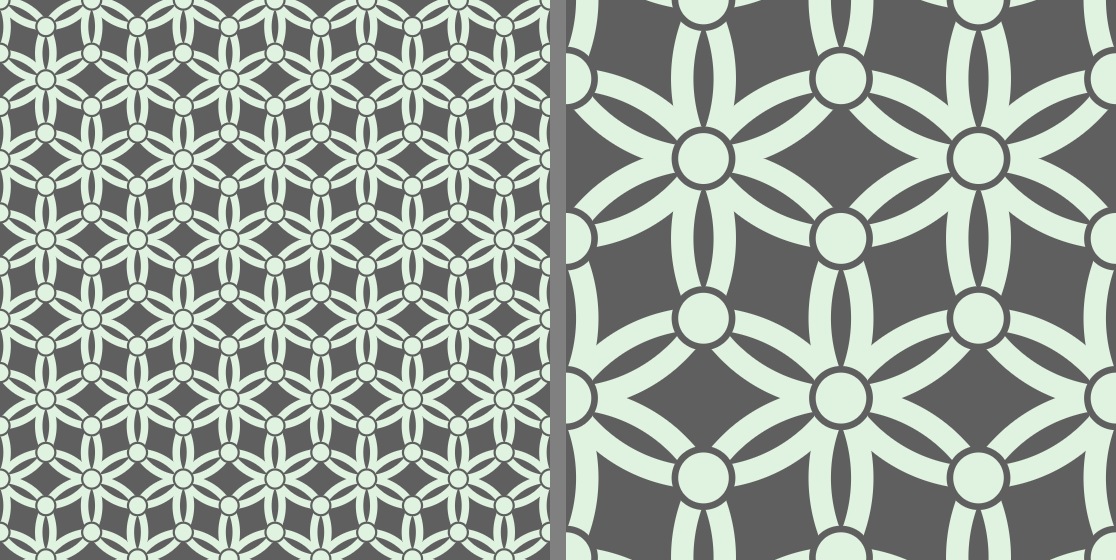
Left: the whole. Right: its middle third, enlarged.
Give the GLSL for this pattern, as a WebGL 1 fragment shader.

```glsl
precision highp float;
// Lattice of six-petalled flowers: each petal is a pair of mirrored arcs that
// joins a flower centre to a three-way node. The plane is folded into one
// petal's wedge, then arcs, discs and ring gaps are drawn by distance.

uniform vec2 u_resolution;

const float PI = 3.14159265;

// Lattice: flowers across and flower rows down the canvas.
const float COLUMNS = 6.0;
const float ROWS = 7.014;

// Lengths in units of the spacing between flowers.
const float PETAL_LENGTH = 0.57735;  // flower centre to three-way node
const float ROW_HEIGHT = 0.866025;
const float ARC_OFFSET = 0.5;        // petal axis to the centre of its arc
const float STROKE_WIDTH = 0.0815;
const float DISC_RADIUS = 0.092;
const float GAP_RADIUS = 0.116;      // outer edge of the ring round a disc

const vec3 GROUND = vec3(0.373, 0.373, 0.373);
const vec3 LINE = vec3(0.878, 0.949, 0.878);

// Offset from the nearest flower centre of the triangular lattice.
vec2 nearestFlower(vec2 p) {
  vec2 period = vec2(1.0, 2.0 * ROW_HEIGHT);
  vec2 evenRow = mod(p + 0.5 * period, period) - 0.5 * period;
  vec2 oddRow = mod(p, period) - 0.5 * period;
  return dot(evenRow, evenRow) < dot(oddRow, oddRow) ? evenRow : oddRow;
}

// Fold the six petals onto one: x runs along its axis, y is the distance off it.
vec2 foldPetal(vec2 q) {
  float radius = length(q);
  if (radius < 1e-5) return vec2(0.0);
  float angle = mod(atan(q.y, q.x), PI / 3.0) - PI / 6.0;
  return radius * vec2(cos(angle), abs(sin(angle)));
}

// Signed distance to the light shapes, negative inside.
float patternDistance(vec2 p) {
  vec2 petal = foldPetal(nearestFlower(p));
  vec2 fromArcCentre = petal + vec2(-0.5 * PETAL_LENGTH, ARC_OFFSET);
  float stroke = abs(length(fromArcCentre) - PETAL_LENGTH) - 0.5 * STROKE_WIDTH;
  float node = min(length(petal), length(petal - vec2(PETAL_LENGTH, 0.0)));
  float cutStroke = max(stroke, GAP_RADIUS - node);
  return min(cutStroke, node - DISC_RADIUS);
}

void main() {
  vec2 uv = gl_FragCoord.xy / u_resolution;
  // Rows are counted from the top edge.
  vec2 p = vec2(uv.x * COLUMNS, (1.0 - uv.y) * ROWS * ROW_HEIGHT);
  float pixel = COLUMNS / u_resolution.x;
  float cover = clamp(0.5 - patternDistance(p) / pixel, 0.0, 1.0);
  gl_FragColor = vec4(mix(GROUND, LINE, cover), 1.0);
}
```
